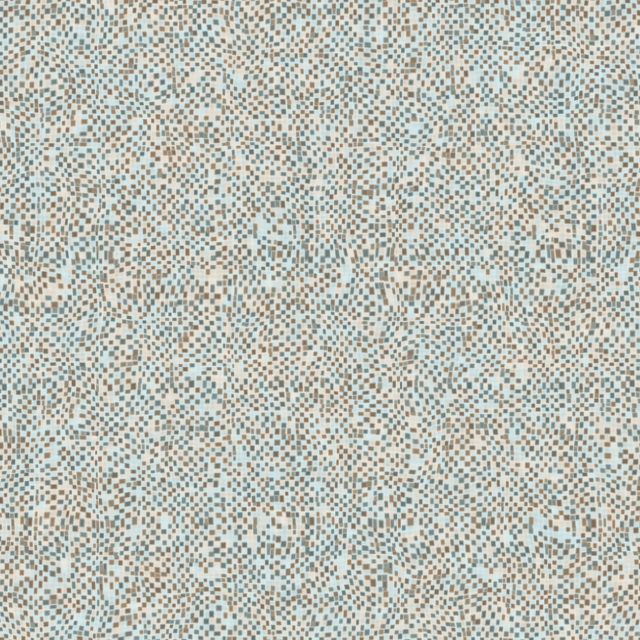
Reproduce this pattern procedurally as a Shadertoy shader.

```glsl
// Fine woven cloth: a staggered lattice of small soft dark stitches, brown and
// slate, over pale blue and cream threads. Each stitch is a rounded box with
// hashed place, size and tint; smooth noise bends the rows and columns.

vec3 hash3(vec2 p) {
    vec3 q = fract(vec3(p.xyx) * vec3(0.1031, 0.1030, 0.0973));
    q += dot(q, q.yxz + 33.33);
    return fract((q.xxy + q.yzz) * q.zyx);
}

vec3 noise3(vec2 p) {
    vec2 i = floor(p), f = fract(p);
    f = f * f * (3.0 - 2.0 * f);
    return mix(mix(hash3(i), hash3(i + vec2(1, 0)), f.x),
               mix(hash3(i + vec2(0, 1)), hash3(i + vec2(1, 1)), f.x), f.y);
}

float roundBox(vec2 p, vec2 halfSize, float radius) {
    vec2 q = abs(p) - halfSize + radius;
    return length(max(q, 0.0)) + min(max(q.x, q.y), 0.0) - radius;
}

// Pale ground: mottled blue and cream with faint lines between the threads
vec3 ground(vec2 p) {
    vec3 n = noise3(p * 0.8 + 300.0);
    float blue = smoothstep(0.25, 0.75, mix(n.x, noise3(p * 0.15 + 90.0).y, 0.3));
    vec3 col = mix(vec3(0.93, 0.915, 0.875), vec3(0.85, 0.93, 0.94), blue);
    vec2 seam = 0.5 + 0.5 * cos(6.28318 * (p - 0.5));
    return col - (0.04 * (seam.x + seam.y) * n.y + 0.05 * n.z) * vec3(0.8, 1.0, 1.15);
}

void mainImage(out vec4 fragColor, in vec2 fragCoord) {
    vec2 p = fragCoord / iResolution.y * vec2(128.0, 122.0);
    float soft = max(0.25, 90.0 / iResolution.y);

    // Uneven thread spacing and gently bent rows
    p += 1.3 * (noise3(p / 7.0).xy - 0.5);
    p += 0.9 * (vec2(noise3(vec2(p.x / 3.0, 7.5)).x, noise3(vec2(3.5, p.y / 3.0)).y) - 0.5);

    vec3 col = ground(p);
    vec2 base = floor(p);

    for (int j = -1; j <= 1; j++)
    for (int i = -1; i <= 1; i++) {
        vec2 cell = base + vec2(i, j);
        vec2 id = mod(cell, 56.0);      // the weave repeats after 56 threads
        vec3 place = hash3(id + 11.0);
        vec3 look = hash3(id + 171.0);
        vec3 column = hash3(vec2(id.x, 401.0));
        vec3 row = hash3(vec2(503.0, id.y));

        // Alternate cells carry a stitch; a few are skipped or doubled
        bool even = mod(cell.x + cell.y, 2.0) < 0.5;
        float chance = even ? 0.93 : 0.07 + 0.12 * step(0.85, column.x);
        if (place.z > chance) continue;

        // Some rows hold tall stitches, some columns hold narrow ones
        vec2 halfSize = vec2(0.36, 0.39) + 0.19 * (look.xy - 0.35);
        halfSize.y += 0.14 * step(0.9, row.x);
        halfSize.x -= 0.06 * step(0.85, column.x);
        vec2 centre = cell + 0.5 + 0.36 * (place.xy - 0.5);
        float d = roundBox(p - centre, halfSize, 0.16);

        // Brown and slate gather in loose patches and along threads
        float warm = 0.55 * look.z + 0.25 * noise3(cell / 9.0).z
                   + 0.1 * (column.y + row.y);
        vec3 stitch = mix(vec3(0.40, 0.46, 0.45), vec3(0.51, 0.43, 0.34),
                          smoothstep(0.3, 0.7, warm));
        stitch *= 0.92 + 0.28 * place.x;
        if (!even) stitch = mix(stitch, vec3(0.76, 0.72, 0.66), 0.35);

        col = mix(col, stitch, 0.96 * smoothstep(soft, -soft, d));
    }

    fragColor = vec4(col, 1.0);
}
```
